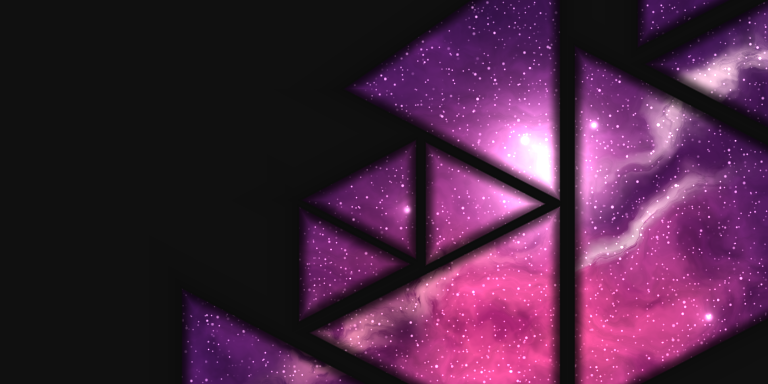
Reproduce this background procedurally as a WebGL 2 fragment shader.

```glsl
#version 300 es
precision highp float;
uniform vec2 u_resolution;
out vec4 fragColor;

float hash(vec2 p) {
    vec3 h = fract(vec3(p.xyx) * 0.1031);
    h += dot(h, h.yzx + 33.33);
    return fract((h.x + h.y) * h.z);
}

float noise(vec2 p) {
    vec2 i = floor(p), f = fract(p);
    f = f * f * (3.0 - 2.0 * f);
    return mix(mix(hash(i), hash(i + vec2(1, 0)), f.x),
               mix(hash(i + vec2(0, 1)), hash(i + vec2(1, 1)), f.x), f.y);
}

float fbm(vec2 p) {
    float sum = 0.0, amp = 0.52;
    for (int i = 0; i < 5; i++) {
        sum += amp * noise(p);
        p = mat2(1.6, 1.2, -1.2, 1.6) * p + 5.3;
        amp *= 0.5;
    }
    return sum;
}

float blob(vec2 p, vec2 center, vec2 radius) {
    vec2 d = (p - center) / radius;
    return exp(-dot(d, d));
}

// Depth inside a triangle with a vertical base and a sideways apex
float wedge(vec2 p, vec2 apex, float base, float slopeUp) {
    float side = sign(base - apex.x);
    float slope = p.y > apex.y ? slopeUp : 0.515;
    float sides = (side * (p.x - apex.x) * slope - abs(p.y - apex.y)) / sqrt(1.0 + slope * slope);
    return min(side * (base - p.x), sides);
}

float panels(vec2 p) {
    float d = wedge(p, vec2(0.896, 0.768), 1.458, 0.70);
    d = max(d, wedge(p, vec2(0.786, 0.479), 1.083, 0.525));
    d = max(d, wedge(p, vec2(1.419, 0.469), 1.109, 0.515));
    d = max(d, wedge(p, vec2(1.068, 0.312), 0.779, 0.515));
    d = max(d, wedge(p, vec2(0.807, 0.133), 1.458, 0.505));
    d = max(d, wedge(p, vec2(0.951, 0.0), 0.474, 0.52));
    d = max(d, wedge(p, vec2(2.437, 0.396), 1.497, 0.515));
    d = max(d, wedge(p, vec2(1.68, 0.833), 3.0, 0.52));
    return max(d, wedge(p, vec2(1.90, 1.0), 1.661, 0.515));
}

vec3 nebula(vec2 p) {
    vec2 warp = vec2(fbm(p * 5.0), fbm(p * 5.0 + 17.0)) - 0.5;
    vec2 q = p + 0.2 * warp;
    float n = fbm(q * 8.0 + 3.0);
    float fine = fbm(q * vec2(15.0, 20.0) + 3.0 * warp);
    vec3 cream = vec3(0.97, 0.78, 0.88);

    // Violet sky, crimson lower gas and the bright core
    vec3 col = mix(vec3(0.15, 0.05, 0.23), vec3(0.35, 0.11, 0.42), n);
    float gas = blob(q, vec2(1.42, 0.16), vec2(0.46, 0.34));
    col = mix(col, mix(vec3(0.58, 0.11, 0.38), vec3(0.96, 0.32, 0.60), smoothstep(0.25, 0.7, n)), min(1.0, gas * 1.15));
    col = mix(col, vec3(0.86, 0.36, 0.74), 0.85 * blob(p, vec2(1.40, 0.54), vec2(0.29, 0.24)));

    // Diagonal cloud: dark spine with pale wisps on both flanks
    vec2 r = q - vec2(1.5, 0.44);
    vec2 band = vec2(0.82 * r.x + 0.57 * r.y, 0.82 * r.y - 0.57 * r.x);
    float along = smoothstep(-0.05, 0.1, band.x) * step(1.45, p.x);
    float spine = along * blob(band, vec2(0.22, -0.035), vec2(0.28, 0.065));
    col = mix(col, vec3(0.26, 0.07, 0.31), 0.9 * spine);
    float upper = along * blob(band, vec2(0.46, 0.045), vec2(0.30, 0.042));
    float lower = step(1.45, p.x) * blob(band, vec2(0.10, -0.125), vec2(0.19, 0.035));
    float streak = smoothstep(0.3, 0.62, fbm(band * vec2(9.0, 32.0) + 2.0 * warp));
    col = mix(col, cream, upper * (0.35 + 0.65 * streak));
    col = mix(col, cream, lower * streak);

    // Rising clouds on the lower left, broken by a plum shadow
    vec2 s = q - vec2(1.03, 0.18);
    vec2 ridge = vec2(0.85 * s.x + 0.53 * s.y, 0.85 * s.y - 0.53 * s.x);
    float puff = blob(ridge, vec2(0.0, 0.015), vec2(0.29, 0.055)) * smoothstep(0.32, 0.6, fine);
    col = mix(col, vec3(1.0, 0.62, 0.74), puff);
    col = mix(col, vec3(0.24, 0.05, 0.22), 0.9 * blob(q, vec2(1.04, 0.15), vec2(0.075, 0.09)));

    col += vec3(0.75, 0.68, 0.72) * blob(p, vec2(1.41, 0.55), vec2(0.13, 0.14));
    return col * (0.82 + 0.4 * fine);
}

float stars(vec2 p) {
    float light = 0.0, px = 1.0 / u_resolution.y;
    for (int i = 0; i < 3; i++) {
        float scale = 75.0 - 22.0 * float(i);
        vec2 cell = floor(p * scale) + 91.0 * float(i);
        vec2 spot = 0.25 + 0.5 * vec2(hash(cell + 3.1), hash(cell + 8.7));
        float d = length(fract(p * scale) - spot) / scale;
        float size = 0.0012 + 0.0022 * pow(hash(cell + 5.5), 6.0);
        light += step(0.72, hash(cell)) * hash(cell + 2.2) * (1.0 - smoothstep(size - px, size + px, d));
    }
    // Larger stars with halos
    vec2 bright[4] = vec2[4](vec2(1.547, 0.674), vec2(1.846, 0.174), vec2(1.062, 0.453), vec2(1.367, 0.635));
    for (int i = 0; i < 4; i++) {
        float d = length(p - bright[i]);
        light += exp(-d * d * 16000.0) + 0.35 * exp(-d * 45.0);
    }
    return light;
}

void main() {
    vec2 p = gl_FragCoord.xy / u_resolution.y;
    float depth = panels(p), px = 1.0 / u_resolution.y;
    vec3 sky = nebula(p) + vec3(0.95, 0.72, 0.9) * stars(p);

    // Inset shadow on panels, faint drop shadow on the dark sheet
    sky *= mix(0.3, 1.0, smoothstep(0.0, 0.035, depth));
    vec3 sheet = vec3(0.062) * (1.0 - 0.25 * exp(-max(-depth, 0.0) * 30.0));
    vec3 col = mix(sheet, sky, smoothstep(-px, px, depth));
    fragColor = vec4(clamp(col, 0.0, 1.0), 1.0);
}
```
